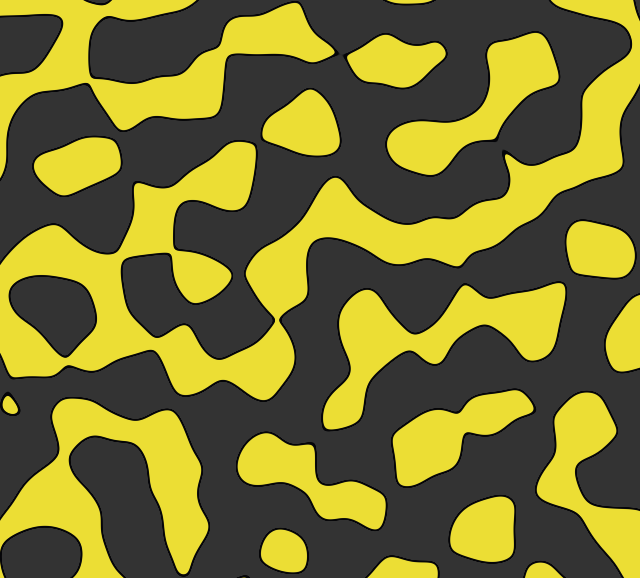
A Shadertoy shader for this pattern:

```glsl
const int WAVES = 48;
const float TAU = 6.2831853;

vec3 hash3(float n) {
    vec3 p = fract(n * vec3(0.1031, 0.1030, 0.0973));
    p += dot(p, p.yzx + 33.33);
    return fract((p.xxy + p.yzz) * p.zyx);
}

// Sum of plane waves of similar length: x = unit-variance height, yz = gradient
vec3 blobField(vec2 p) {
    vec3 field = vec3(0.0);
    float power = 0.0;
    for (int i = 0; i < WAVES; i++) {
        vec3 rnd = hash3(float(i) * 7.31 + 3.7);
        float angle = 0.5 * TAU * (float(i) + rnd.x) / float(WAVES);
        vec2 waveVector = mix(30.0, 48.0, rnd.y) * vec2(cos(angle), sin(angle));
        float amplitude = 1.0;

        // Every fourth wave is finer and weaker, giving uneven corners
        if (i % 4 == 3) {
            waveVector *= 1.8;
            amplitude = 0.3;
        }
        float phase = dot(waveVector, p) + TAU * rnd.z;
        field += amplitude * vec3(cos(phase), -sin(phase) * waveVector);
        power += 0.5 * amplitude * amplitude;
    }
    return field * inversesqrt(power);
}

void mainImage(out vec4 fragColor, in vec2 fragCoord) {
    vec3 ground = vec3(0.20);
    vec3 ink = vec3(0.02, 0.02, 0.03);
    vec3 yellow = vec3(0.925, 0.87, 0.205);

    vec3 field = blobField(fragCoord / iResolution.y);
    float height = field.x - 0.23;
    float slope = length(field.yz);

    // The slope floor swells the outline at necks and flat spots
    float outlineDist = height / max(slope, 20.0);
    float fillDist = height / max(slope, 1.0);

    vec3 color = mix(ground, ink, smoothstep(-0.0027, -0.0017, outlineDist));
    color = mix(color, yellow, smoothstep(0.0, 0.0022, fillDist));
    fragColor = vec4(color, 1.0);
}
```
